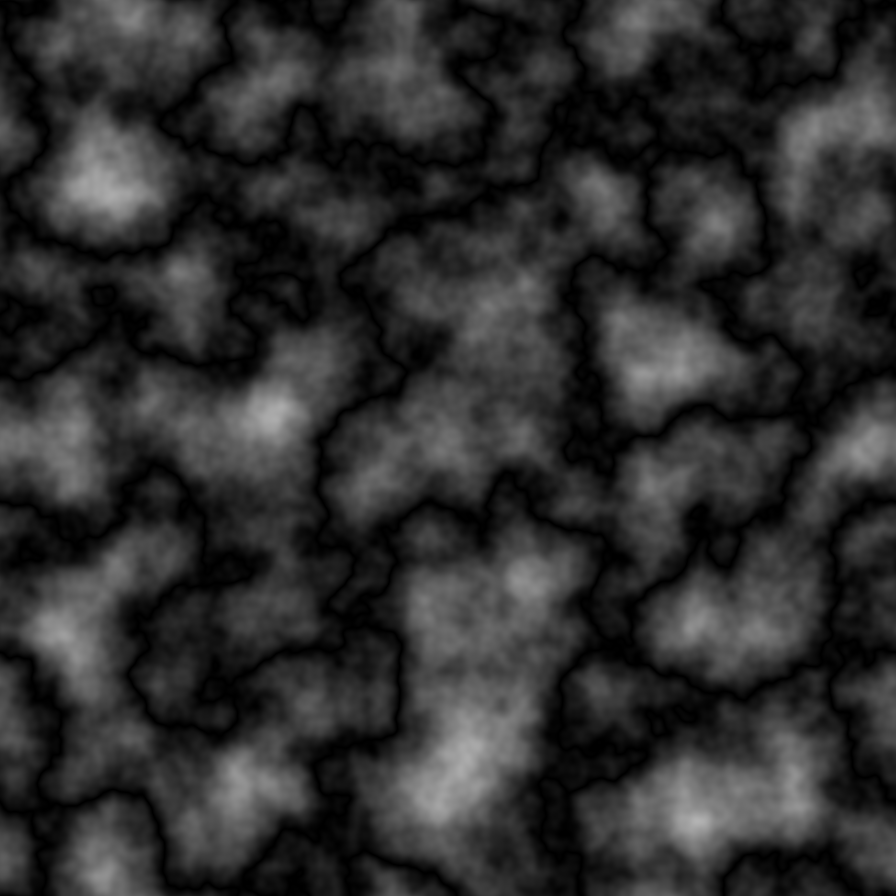
Reproduce this texture procedurally as a three.js fragment shader.

```glsl
// Seamless dark smoky clouds split by thin black veins (folded gradient noise)
varying vec2 vUv;

const float BASE_CELLS = 5.0;    // noise cells across the tile, whole number
const int   OCTAVES = 5;
const float GAIN = 0.5;          // amplitude ratio between octaves
const float BRIGHTNESS = 0.9;
const float VEIN_SOFTNESS = 0.008;
const float SEED = 17.0;
const vec3  SMOKE_COLOR = vec3(1.0);
const float TAU = 6.2831853;

float hash(vec2 p) {
  return fract(sin(dot(p, vec2(127.1, 311.7))) * 43758.5453);
}

// Slope contribution of one lattice corner; the lattice wraps after period cells
float cornerSlope(vec2 corner, vec2 toPoint, float period, float seed) {
  vec2 wrapped = floor(mod(corner + 0.5, period));
  float angle = TAU * hash(wrapped + seed);
  return dot(vec2(cos(angle), sin(angle)), toPoint);
}

// Signed gradient noise that repeats every period cells
float gradientNoise(vec2 p, float period, float seed) {
  vec2 cell = floor(p);
  vec2 f = p - cell;
  vec2 fade = f * f * f * (f * (f * 6.0 - 15.0) + 10.0);
  vec2 right = vec2(1.0, 0.0);
  vec2 up = vec2(0.0, 1.0);
  float bottom = mix(cornerSlope(cell, f, period, seed),
                     cornerSlope(cell + right, f - right, period, seed), fade.x);
  float top = mix(cornerSlope(cell + up, f - up, period, seed),
                  cornerSlope(cell + 1.0, f - 1.0, period, seed), fade.x);
  return mix(bottom, top, fade.y);
}

// Octave sum; each lattice is shifted so that its zeros do not line up
float signedClouds(vec2 uv) {
  float sum = 0.0;
  float amplitude = 1.0;
  float cells = BASE_CELLS;
  for (int i = 0; i < OCTAVES; i++) {
    float seed = SEED + 7.3 * float(i);
    vec2 shift = vec2(hash(vec2(seed, 1.0)), hash(vec2(seed, 2.0)));
    sum += amplitude * gradientNoise(uv * cells + shift, cells, seed);
    amplitude *= GAIN;
    cells *= 2.0;
  }
  return sum;
}

// Absolute value with a rounded crease
float softFold(float x) {
  return sqrt(x * x + VEIN_SOFTNESS * VEIN_SOFTNESS) - VEIN_SOFTNESS;
}

void main() {
  float smoke = BRIGHTNESS * softFold(signedClouds(vUv));
  gl_FragColor = vec4(SMOKE_COLOR * smoke, 1.0);
}
```
